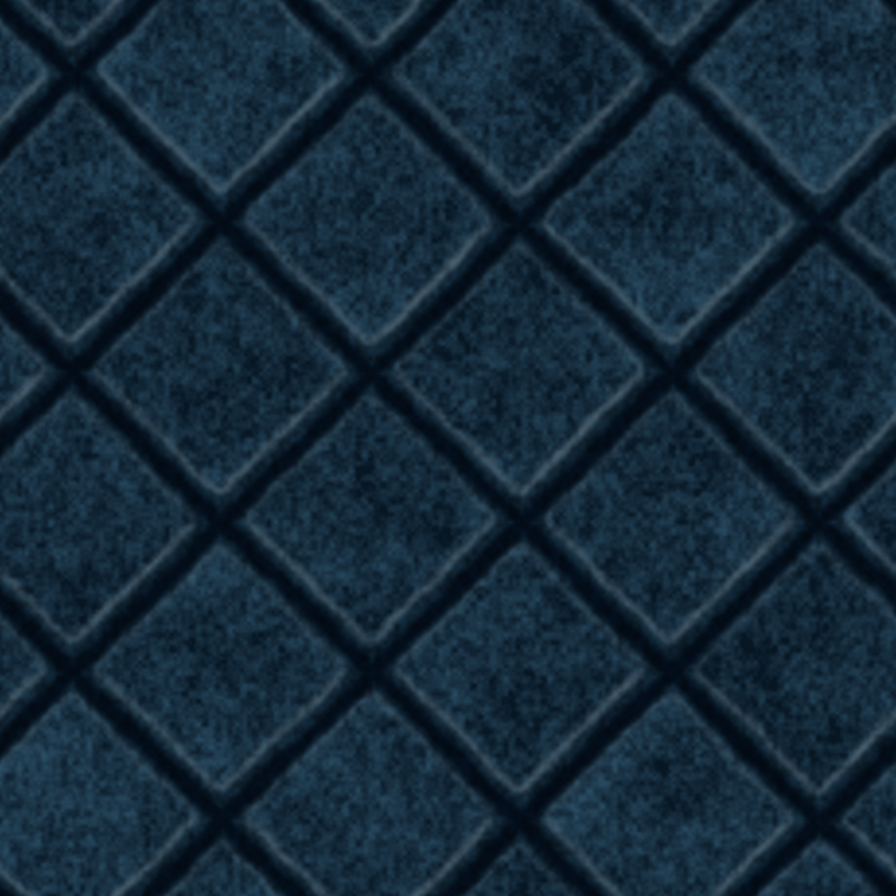
This texture is drawn by a WebGL 1 fragment shader. Its source:

```glsl
precision highp float;

uniform vec2 u_resolution;

float hash(vec2 p) {
  vec3 h = fract(vec3(p.xyx) * vec3(0.1031, 0.1030, 0.0973));
  h += dot(h, h.yzx + 33.33);
  return fract((h.x + h.y) * h.z);
}

float noise(vec2 p) {
  vec2 i = floor(p);
  vec2 f = fract(p);
  f = f * f * (3.0 - 2.0 * f);
  return mix(mix(hash(i), hash(i + vec2(1.0, 0.0)), f.x),
             mix(hash(i + vec2(0.0, 1.0)), hash(i + 1.0), f.x), f.y);
}

float fbm(vec2 p) {
  float sum = 0.0;
  float amplitude = 0.5;
  for (int i = 0; i < 4; i++) {
    sum += amplitude * noise(p);
    p = mat2(1.6, 1.2, -1.2, 1.6) * p + 17.3;
    amplitude *= 0.5;
  }
  return sum / 0.9375;
}

float roundedBox(vec2 p, float halfSize, float radius) {
  vec2 q = abs(p) - halfSize + radius;
  return length(max(q, 0.0)) + min(max(q.x, q.y), 0.0) - radius;
}

void main() {
  vec2 uv = gl_FragCoord.xy / u_resolution;

  // Diagonal grid, three repeats each way, with slightly uneven joints
  vec2 p = (uv - vec2(0.082, 0.916)) * 3.0;
  vec2 grid = vec2(p.x + p.y, p.x - p.y);
  grid += 0.024 * (vec2(noise(uv * 9.0), noise(uv * 9.0 + 71.0)) - 0.5);
  grid += 0.014 * (vec2(noise(uv * 45.0), noise(uv * 45.0 + 37.0)) - 0.5);
  vec2 tile = floor(grid);
  vec2 local = fract(grid) - 0.5;
  float tone = hash(tile + 40.0);

  // Stone: broad stains, mottling and coarse grain
  float stain = fbm(uv * 10.0 + tile * 5.7 + 60.0);
  float mottle = fbm(uv * 42.0 + 130.0);
  float grain = 0.65 * noise(uv * vec2(140.0, 120.0))
              + 0.35 * noise(uv * 230.0 + 19.0);
  float shade = 0.36 + 0.13 * (tone - 0.5) + 0.5 * (stain - 0.5)
              + 0.45 * (mottle - 0.5) + 0.7 * (grain - 0.5);
  vec3 color = mix(vec3(0.025, 0.085, 0.135), vec3(0.185, 0.33, 0.425),
                   clamp(shade, 0.0, 1.0));

  // Dim bevel, widest along the lower right
  float face = roundedBox(local - vec2(0.008, -0.022), 0.418, 0.04);
  face += 0.012 * (mottle - 0.5);
  vec3 bevel = vec3(0.05, 0.125, 0.18) * (0.6 + 0.8 * grain);
  color = mix(color, bevel, 0.85 * smoothstep(-0.005, 0.03, face));

  // Worn grey rim, brightest along the lower sides
  vec2 side = smoothstep(-0.06, 0.06, abs(local.yx) - abs(local.xy));
  float lowerLeft = (1.0 - side.x) * step(local.x, 0.0);
  float lowerRight = (1.0 - side.y) * step(0.0, local.y);
  float light = 0.3 + 0.3 * lowerLeft + 0.5 * lowerRight;
  float wear = 0.3 + 0.7 * fbm(uv * 24.0 + 210.0) + 0.5 * grain;
  float rim = exp(-pow(face / 0.023, 2.0));
  color = mix(color, vec3(0.28, 0.365, 0.42), clamp(rim * light * wear, 0.0, 1.0));

  // Narrow soft joints
  float joint = 0.5 - max(abs(local.x), abs(local.y));
  float gap = 1.0 - smoothstep(0.012, 0.062, joint + 0.02 * (mottle - 0.5));
  vec3 gapColor = vec3(0.011, 0.05, 0.095) * (0.65 + 0.7 * grain);
  color = mix(color, gapColor, gap);

  gl_FragColor = vec4(color, 1.0);
}
```
